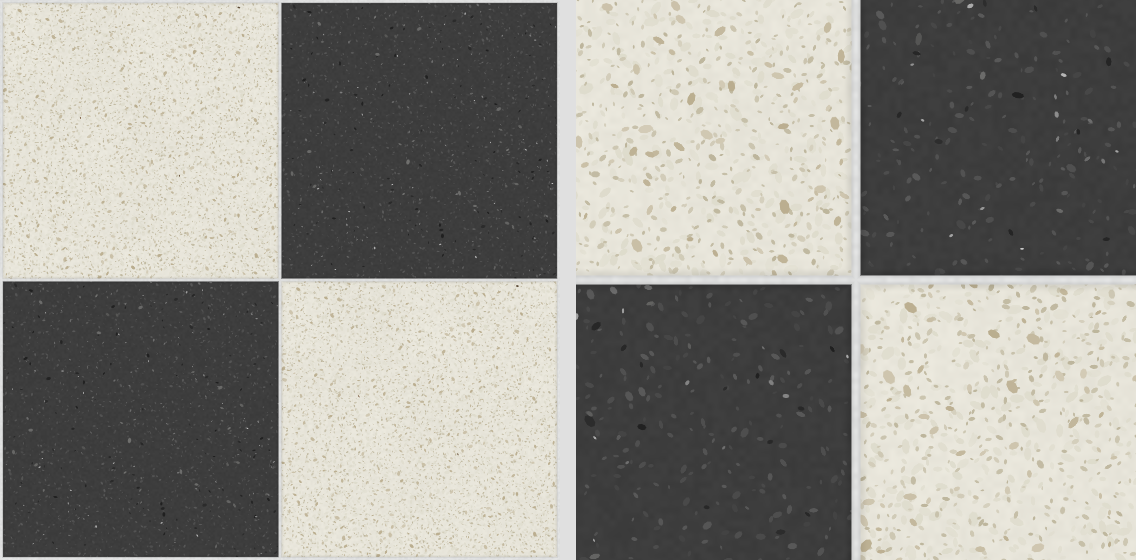
Left, the full canvas; right, a detail of the centre.
A WebGL 2 fragment shader for this pattern:

```glsl
#version 300 es
precision highp float;
// Two by two checkerboard of ivory and charcoal terrazzo tiles with pale grout.

uniform vec2 u_resolution;
out vec4 fragColor;

// Integer hash: three random values from 0 to 1 per cell and seed.
vec3 hash3(vec2 cell, float seed) {
    uvec3 v = uvec3(ivec3(vec3(cell, seed))) * 1664525u + 1013904223u;
    v.x += v.y * v.z; v.y += v.z * v.x; v.z += v.x * v.y;
    v ^= v >> 16u;
    v.x += v.y * v.z; v.y += v.z * v.x; v.z += v.x * v.y;
    return vec3(v >> 8u) / 16777216.0;
}

// Smooth value noise from 0 to 1.
float valueNoise(vec2 p, float seed) {
    vec2 i = floor(p), f = fract(p);
    f = f * f * (3.0 - 2.0 * f);
    float low = mix(hash3(i, seed).x, hash3(i + vec2(1, 0), seed).x, f.x);
    float high = mix(hash3(i + vec2(0, 1), seed).x, hash3(i + 1.0, seed).x, f.x);
    return mix(low, high, f.y);
}

// Scattered angular stone chips: x is coverage, y a random tone per chip.
vec2 chips(vec2 p, float cells, float share, float radius, float seed) {
    vec2 q = p * cells, best = vec2(0);
    float blur = 0.75 * cells / min(u_resolution.x, u_resolution.y);
    for (int y = -1; y <= 1; y++) {
        for (int x = -1; x <= 1; x++) {
            vec2 cell = floor(q) + vec2(x, y);
            vec3 place = hash3(cell, seed);
            if (place.z > share) continue;
            vec3 look = hash3(cell, seed + 50.0);
            float c = cos(6.2832 * look.x), s = sin(6.2832 * look.x);
            vec2 d = mat2(c, s, -s, c) * (q - cell - place.xy);
            d.x += 0.4 * d.y;
            d.y *= 1.1 + look.y;
            d = abs(d);
            float edge = max(max(d.x, d.y), 0.72 * (d.x + d.y))
                       - radius * mix(0.4, 1.0, look.z * look.z);
            float cover = 1.0 - smoothstep(-blur, blur, edge);
            if (cover > best.x) best = vec2(cover, place.z / share);
        }
    }
    return best;
}

// Ivory stone: faint fragments, tan chips and rare brown ones.
vec3 ivoryStone(vec2 p) {
    vec3 color = vec3(0.915, 0.905, 0.862) + 0.025 * (valueNoise(p * 260.0, 1.0) - 0.5);
    color -= 0.012 * valueNoise(p * 14.0, 2.0);
    vec2 faint = chips(p, 110.0, 0.8, 0.48, 3.0);
    color = mix(color, vec3(0.87, 0.86, 0.80), faint.x * mix(0.4, 1.0, faint.y));
    vec2 fine = chips(p, 150.0, 0.6, 0.36, 4.0);
    color = mix(color, mix(vec3(0.84, 0.82, 0.75), vec3(0.74, 0.71, 0.61), fine.y), fine.x);
    vec2 large = chips(p, 75.0, 0.4, 0.30, 5.0);
    color = mix(color, mix(vec3(0.83, 0.80, 0.72), vec3(0.73, 0.68, 0.56), large.y), large.x);
    vec2 brown = chips(p, 40.0, 0.006, 0.16, 6.0);
    return mix(color, mix(vec3(0.28, 0.24, 0.18), vec3(0.62, 0.44, 0.30), brown.y), brown.x);
}

// Charcoal stone: grey grains, black chips and a few bright flecks.
vec3 charcoalStone(vec2 p) {
    vec3 color = vec3(0.238) + 0.022 * (valueNoise(p * 260.0, 11.0) - 0.5);
    vec2 grain = chips(p, 130.0, 0.4, 0.36, 12.0);
    color = mix(color, vec3(mix(0.26, 0.35, grain.y)), grain.x);
    vec2 black = chips(p, 65.0, 0.13, 0.24, 13.0);
    color = mix(color, vec3(mix(0.12, 0.18, black.y)), black.x);
    vec2 grey = chips(p, 60.0, 0.10, 0.25, 14.0);
    color = mix(color, vec3(0.33, 0.33, 0.325) + 0.11 * grey.y, grey.x);
    vec2 fleck = chips(p, 75.0, 0.08, 0.17, 15.0);
    return mix(color, vec3(mix(0.42, 0.80, fleck.y * fleck.y)), fleck.x);
}

void main() {
    vec2 uv = gl_FragCoord.xy / u_resolution;
    vec2 centered = uv - 0.5;
    float pixel = 1.0 / min(u_resolution.x, u_resolution.y);

    // Tiles of one colour share the same local stone pattern.
    vec2 local = centered - 0.2487 * sign(centered);
    vec2 inset = 0.246 - abs(local);
    float inside = min(inset.x, inset.y);
    bool isDark = centered.x * centered.y > 0.0;
    vec3 stone = isDark ? charcoalStone(local) : ivoryStone(local);

    // Soft worn shading along the tile rim.
    float rim = 1.0 - smoothstep(0.0, 0.005, inside);
    stone *= 1.0 - rim * (isDark ? 0.12 : 0.07) * (0.6 + 0.8 * valueNoise(uv * 120.0, 21.0));

    // Cool grout, grainy and slightly shaded against the tiles.
    vec3 grout = vec3(0.875, 0.878, 0.877) + 0.04 * (valueNoise(uv * 300.0, 22.0) - 0.5);
    grout *= 1.0 - 0.07 * (1.0 - smoothstep(0.0, 0.0025, -inside));

    float tileMask = smoothstep(-0.75 * pixel, 0.75 * pixel, inside);
    fragColor = vec4(mix(grout, stone, tileMask), 1.0);
}
```
